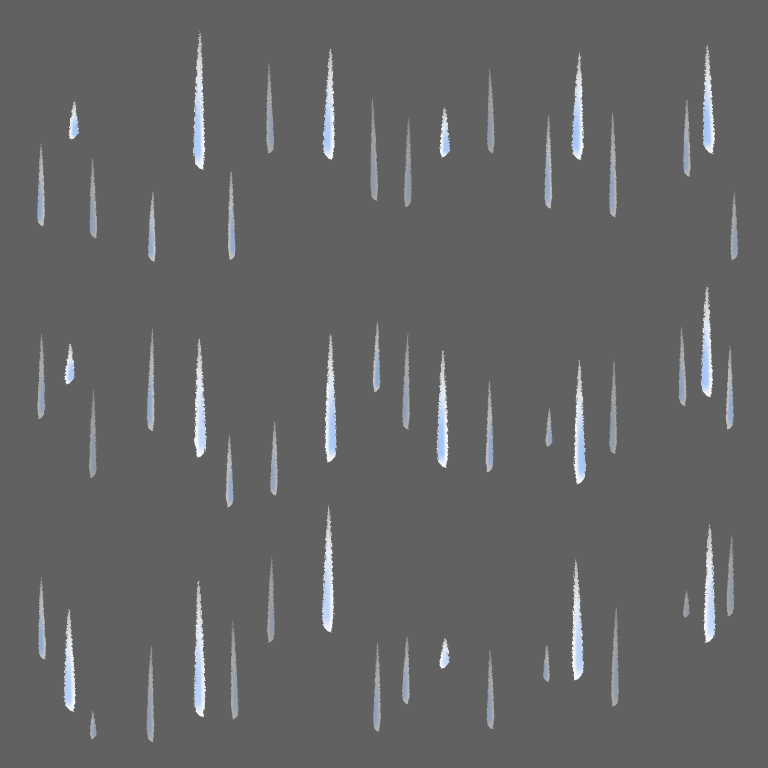
Give the GLSL for this pattern, as a WebGL 2 fragment shader.

```glsl
#version 300 es
precision highp float;
// Pale brush-painted raindrops falling in loose columns over flat grey.
// Each drop is a tapered stroke with a needle tip, a slanted blunt foot,
// grainy edges and a blue streak; dim layers lie behind a bright one.
uniform vec2 u_resolution;
out vec4 fragColor;

const vec3 BACKGROUND = vec3(0.38);
const vec3 SILVER = vec3(0.93, 0.93, 0.92);
const vec3 WHITE = vec3(0.98, 0.99, 1.0);
const vec3 BLUE = vec3(0.66, 0.79, 0.99);
const int LAYERS = 3;
const int COLUMNS = 6;
const int ROWS = 3;
const float GRAIN_SCALE = 620.0;

float hash(vec2 p) {
    vec3 q = fract(vec3(p.xyx) * 0.1031);
    q += dot(q, q.yzx + 33.33);
    return fract((q.x + q.y) * q.z);
}

vec4 hash4(vec2 p) {
    return vec4(hash(p), hash(p + 17.3), hash(p + 41.7), hash(p + 73.1));
}

float valueNoise(vec2 p) {
    vec2 i = floor(p), f = fract(p);
    f = f * f * (3.0 - 2.0 * f);
    float low = mix(hash(i), hash(i + vec2(1, 0)), f.x);
    float high = mix(hash(i + vec2(0, 1)), hash(i + vec2(1, 1)), f.x);
    return mix(low, high, f.y);
}

// Half width along the stroke: t = 0 at the foot, 1 at the tip.
float taper(float t, float halfWidth) {
    float foot = mix(0.62, 1.0, smoothstep(0.0, 0.14, t));
    return halfWidth * foot * pow(max(1.0 - t, 0.0), 0.6);
}

// Colour and opacity of one drop; p is relative to the middle of its foot.
vec4 drop(vec2 p, float len, float halfWidth, float bright, vec4 rnd,
          float grain, float soft) {
    float t = clamp(p.y / len, 0.0, 1.0);
    float lean = (rnd.x - 0.5) * 0.045 * len;
    float bow = (rnd.y - 0.5) * 0.04 * len;
    float x = p.x - lean * t - bow * t * (1.0 - t);
    float width = taper(t, halfWidth);

    // Outline roughened by the grain, cut off at a slant below
    float side = rnd.z < 0.5 ? -1.0 : 1.0;
    float edge = width - abs(x) + (grain - 0.5) * mix(0.0012, 0.0024, bright);
    float foot = p.y - side * x * 0.7 - abs(x) * 0.4;
    float cover = smoothstep(-soft, soft, min(min(edge, foot), len - p.y));

    // Blue streak, off centre and strongest in the lower half
    float u = x / max(width, 0.0005);
    float streak = smoothstep(1.1, 0.35, abs(u - side * 0.35))
                 * smoothstep(0.8, 0.25, t) * smoothstep(0.0, 0.12, t);
    vec3 colour = mix(mix(SILVER, WHITE, bright), BLUE, streak * (0.6 + 0.4 * rnd.w));

    // Dry-brush wear towards the tip and the sides
    float wear = smoothstep(0.65, 0.2, grain) * smoothstep(0.1, 1.0, abs(u))
               * smoothstep(0.0, 0.7, t);
    float opacity = mix(mix(0.46, 0.74, rnd.w), 0.97, bright);
    opacity *= mix(1.0, 0.6, smoothstep(0.55, 1.0, t)) * (1.0 - 0.55 * wear);
    return vec4(colour, cover * opacity);
}

void main() {
    vec2 p = gl_FragCoord.xy / u_resolution;
    float soft = max(0.7 / u_resolution.y, 0.0008);
    float grain = valueNoise(p * GRAIN_SCALE);
    vec3 colour = BACKGROUND;

    for (int layer = 0; layer < LAYERS; layer++) {
        float bright = layer == LAYERS - 1 ? 1.0 : 0.0;
        float layerShift = layer == 0 ? 0.24 : (layer == 1 ? 0.83 : 0.52);
        for (int col = 0; col < COLUMNS; col++) {
            vec2 lane = vec2(float(col) + 7.0, float(layer) * 11.0 + 3.0);
            float laneJitter = (hash(lane) - 0.5) * mix(0.28, 0.12, bright);
            float laneX = (float(col) + layerShift + laneJitter) / float(COLUMNS);
            for (int row = 0; row < ROWS; row++) {
                vec2 id = lane * 5.0 + vec2(float(row) * 91.0, float(row) * 37.0);
                vec4 place = hash4(id);
                vec2 foot = vec2(laneX + (place.x - 0.5) * 0.008,
                                 0.03 + 0.31 * (float(row) + 0.55 * place.y));

                // Mostly long streaks, with a few short teardrops
                float isShort = step(place.z, 0.2);
                float longLen = mix(mix(0.085, 0.135, place.w),
                                    mix(0.125, 0.18, place.w), bright);
                float len = mix(longLen, mix(0.035, 0.065, place.w), isShort);
                float halfWidth = mix(0.0052, 0.0080, bright) * mix(1.0, 0.88, isShort);

                vec4 paint = drop(p - foot, len, halfWidth, bright,
                                  hash4(id + 211.0), grain, soft);
                colour = mix(colour, paint.rgb, paint.a);
            }
        }
    }
    fragColor = vec4(colour, 1.0);
}
```
